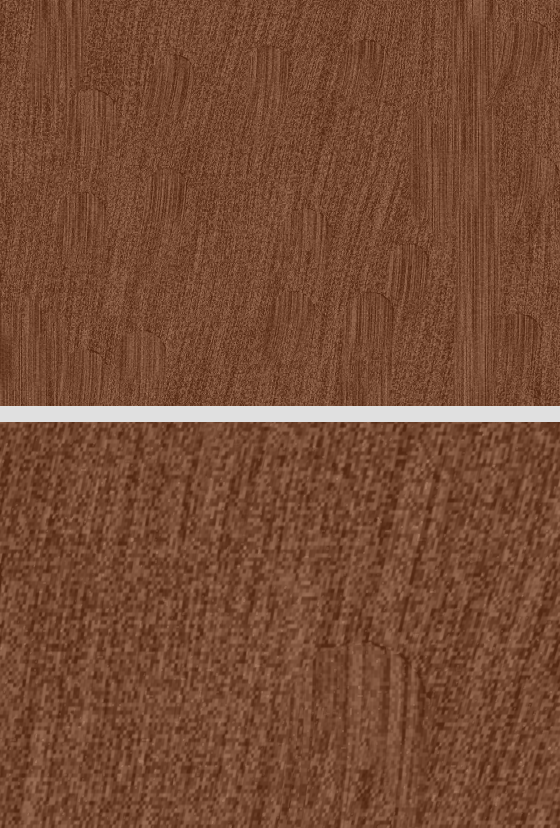
Top: the whole. Bottom: its middle third, enlarged.
Write a Shadertoy shader that draws this texture.

```glsl
// Brown paint combed by a dry brush: fine slanted bristle marks, straight bands and round stroke ends.

const vec3 PAINT = vec3(0.460, 0.289, 0.198);
const vec3 TONE_STEP = vec3(0.058, 0.057, 0.055);
const vec2 STROKE_GRID = vec2(5.0, 3.0);

float hash(vec2 p) {
    vec3 q = fract(p.xyx * 0.1031);
    q += dot(q, q.yzx + 33.33);
    return fract((q.x + q.y) * q.z);
}

// Value noise centred on zero, with crisp cells.
float noise(vec2 p) {
    vec2 cell = floor(p);
    vec2 f = smoothstep(0.15, 0.85, fract(p));
    float low = mix(hash(cell), hash(cell + vec2(1.0, 0.0)), f.x);
    float high = mix(hash(cell + vec2(0.0, 1.0)), hash(cell + 1.0), f.x);
    return mix(low, high, f.y) - 0.5;
}

// Tone across the bristles (q.x) and along them (q.y).
float bristles(vec2 q, float streak, float grain, float seed) {
    q += vec2(seed * 3.17, seed * 1.73);
    float broad = noise(q * vec2(90.0, 5.0));
    float hairs = noise(q * vec2(345.0, 9.0));
    float grit = noise(q * vec2(395.0, 310.0));
    float ridge = sin(q.x * 810.0) * (0.5 + noise(q * vec2(45.0, 6.0)));
    float glint = smoothstep(0.40, 0.5, noise(q * vec2(350.0, 280.0) + 71.0));
    return broad * 0.4 + streak * (hairs + 0.14 * ridge) + grain * grit + 1.3 * glint - 0.05;
}

// Upright box with soft, ragged ends; box holds left, right, bottom, top.
float band(vec2 p, vec4 box) {
    p.y += 0.14 * noise(vec2(p.x * 120.0, box.x * 50.0));
    p.x += 0.02 * noise(vec2(p.y * 6.0, box.y * 30.0));
    vec2 inside = smoothstep(-0.006, 0.006, p - box.xz)
                * smoothstep(-0.006, 0.006, box.yw - p);
    return inside.x * inside.y;
}

// Slanted field that turns upright toward both sides.
vec2 combedField(vec2 p) {
    float lean = 0.03 + 0.19 * smoothstep(-0.1, 0.5, p.x)
               * (1.0 - smoothstep(0.8, 1.4, p.x));
    float sway = 0.008 * sin(p.x * 7.0 + p.y * 5.0) + 0.005 * sin(p.y * 11.0 - p.x * 9.0);
    return vec2(p.x - lean * (p.y - 0.5) + sway, p.y);
}

// Lays one curved stroke with a round upper end over the tone below it.
float addStroke(float tone, vec2 p, vec2 top, float radius, float reach, float bend, float seed) {
    float depth = top.y - p.y;
    float fall = max(depth, 0.0);
    vec2 local = vec2(p.x - top.x + bend * fall * fall, -depth);
    float edge = length(vec2(local.x, max(local.y + radius, 0.0))) - radius;

    float cover = 1.0 - smoothstep(-0.0015, 0.0015, edge);
    float ragged = depth + 0.2 * noise(vec2(local.x * 150.0, seed));
    cover *= 1.0 - smoothstep(reach * 0.6, reach, ragged);

    float straight = 1.0 - smoothstep(0.08, 0.2, depth);
    float paint = bristles(local, mix(1.9, 3.0, straight), mix(3.5, 2.1, straight), seed);
    tone = mix(tone, paint, cover);

    // Broken dark rim, strongest on the upper right.
    float rim = exp(-pow(edge / 0.002, 2.0));
    rim *= smoothstep(-0.6, 0.4, local.x / radius) * smoothstep(-0.07, -0.035, local.y);
    rim *= smoothstep(-0.2, 0.0, noise(p * 190.0 + seed));
    return tone - 2.2 * rim;
}

void mainImage(out vec4 fragColor, in vec2 fragCoord) {
    vec2 p = fragCoord / iResolution.y;
    float aspect = iResolution.x / iResolution.y;

    // Slanted ground.
    float tone = bristles(combedField(p), 1.9, 3.6, 1.0);

    // Straight, smoother bands.
    float upright = band(p, vec4(1.12, 1.225, -0.2, 1.2));
    upright = max(upright, band(p, vec4(1.02, 1.13, 0.43, 0.70)));
    upright = max(upright, band(p, vec4(0.08, 0.21, 0.76, 1.2)));
    upright = max(upright, band(p, vec4(-0.1, 0.16, -0.2, 0.23)));
    upright = max(upright, band(p, vec4(0.84, 0.96, -0.2, 0.18)));
    tone = mix(tone, bristles(p, 3.0, 2.0, 7.0), upright);

    // Scattered strokes, laid from the top row downward.
    for (float row = 0.0; row < STROKE_GRID.y; row++) {
        for (float column = 0.0; column < STROKE_GRID.x; column++) {
            vec2 id = vec2(column, row);
            float seed = 11.0 + column + row * STROKE_GRID.x;
            vec2 jitter = vec2(hash(id + 3.7), hash(id + 19.3));
            vec2 top = (id + 0.15 + 0.7 * jitter) / STROKE_GRID;
            top = vec2(top.x * aspect, 1.0 - top.y);
            float radius = mix(0.048, 0.066, hash(id + 41.1));
            float reach = mix(0.14, 0.3, hash(id + 57.9));
            float bend = mix(0.2, 1.4, pow(hash(id + 73.3), 2.0));
            tone = addStroke(tone, p, top, radius, reach, bend, seed);
        }
    }

    fragColor = vec4(PAINT + TONE_STEP * clamp(tone, -2.3, 3.2), 1.0);
}
```
